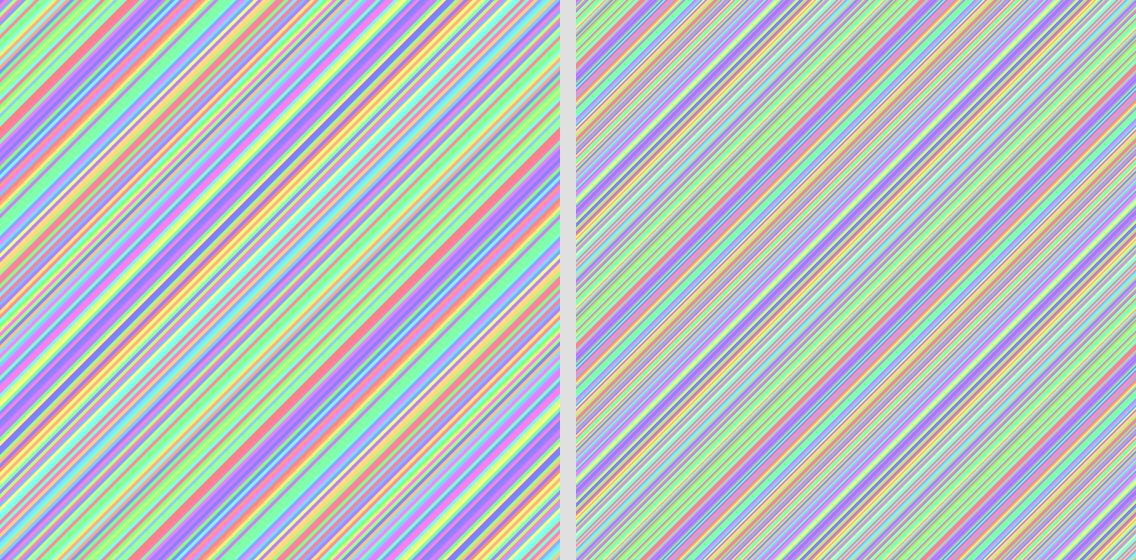
Left: one tile. Right: repeated 2 by 2.
This pattern is drawn by a Shadertoy shader. Its source:

```glsl
// Seamless diagonal pinstripes in shuffled pastel hues, rising to the right.

const int   STRIPES     = 128;    // stripes per tile, a power of two
const int   SHUFFLE     = 29;     // odd offset that picks the stripe order
const float PALE        = 0.5;    // lowest channel value of each pastel
const float COOL_BIAS   = 0.024;  // favours hues opposite red
const float PRIMARY_BIAS = 0.0064; // favours red, green and blue
const float TAU         = 6.2831853;

// Shuffles the stripe numbers: every number in the tile occurs exactly once.
int shuffledIndex(int index) {
    int mask = STRIPES - 1;
    int k = index & mask;
    for (int pass = 0; pass < 3; pass++) {
        k = (k * 53 + SHUFFLE) & mask;
        k ^= k >> 3;
        k = (k * 93) & mask;
        k ^= k >> 4;
    }
    return k;
}

// Full-value pastel for a hue in turns.
vec3 pastel(float hue) {
    vec3 ramp = abs(mod(hue * 6.0 + vec3(0.0, 4.0, 2.0), 6.0) - 3.0) - 1.0;
    return mix(vec3(PALE), vec3(1.0), clamp(ramp, 0.0, 1.0));
}

vec3 stripeColor(int index) {
    float u = (float(shuffledIndex(index)) + 0.5) / float(STRIPES);
    float hue = u + COOL_BIAS * sin(TAU * u) - PRIMARY_BIAS * sin(3.0 * TAU * u);
    return pastel(hue);
}

void mainImage(out vec4 fragColor, in vec2 fragCoord) {
    vec2 uv = fragCoord / iResolution.xy;

    // Position across the stripes; one full set spans each side of the tile.
    float across = fract(uv.x - uv.y) * float(STRIPES);
    float pixelSpan = float(STRIPES) * length(1.0 / iResolution.xy);

    // Blend the two stripes that meet at the nearest edge.
    float edge = floor(across + 0.5);
    float blend = clamp((across - edge) / pixelSpan + 0.5, 0.0, 1.0);
    int index = int(edge);
    vec3 color = mix(stripeColor(index + STRIPES - 1), stripeColor(index), blend);

    fragColor = vec4(color, 1.0);
}
```
